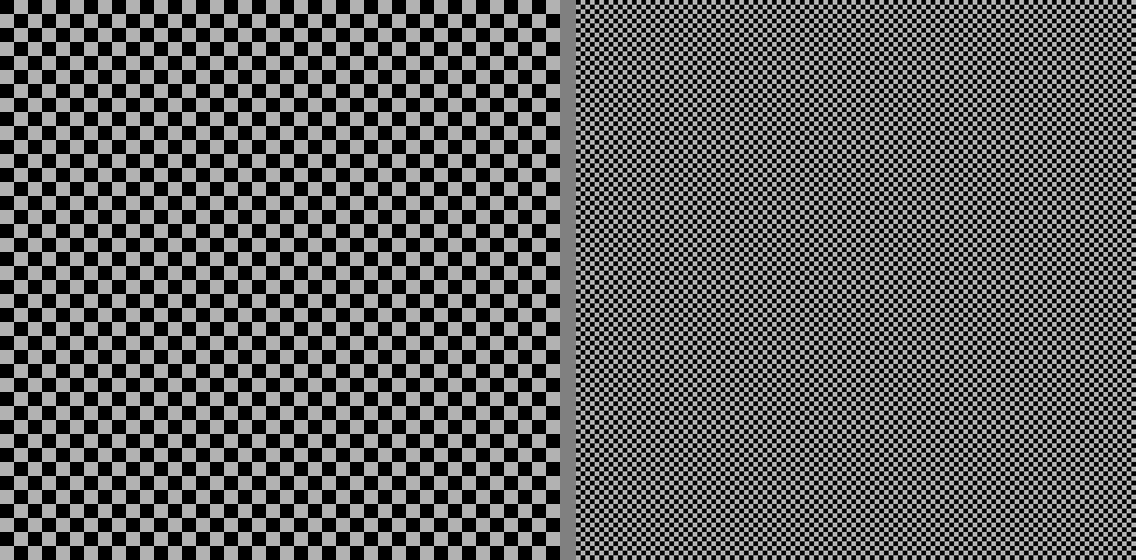
Left, the tile; right, the same tile 3 across and 3 down.
Reproduce this pattern procedurally as a Shadertoy shader.

```glsl
// Black and grey checkerboard: 40 by 40 square cells, so 20 whole periods each way.
// A triangle wave per axis gives the signed distance to the nearest cell border;
// the two softened square waves are then combined as an exclusive-or.

// Signed distance to the nearest border, in cells: negative in even cells.
vec2 borderDistance(vec2 cell) {
    return abs(mod(cell + 0.5, 2.0) - 1.0) - 0.5;
}

// 1 where both axes have the same parity, 0 elsewhere.
float checker(vec2 cell, vec2 softness) {
    vec2 odd = smoothstep(-softness, softness, borderDistance(cell));
    return mix(1.0 - odd.x, odd.x, odd.y);
}

void mainImage(out vec4 fragColor, in vec2 fragCoord) {
    const float cells = 40.0;
    vec2 uv = fragCoord / iResolution.xy;

    // Crisp borders, half a pixel wide in total
    vec2 softness = 0.25 * cells / iResolution.xy;

    float grey = checker(uv * cells, softness);
    fragColor = vec4(vec3(0.70 * grey), 1.0);
}
```
